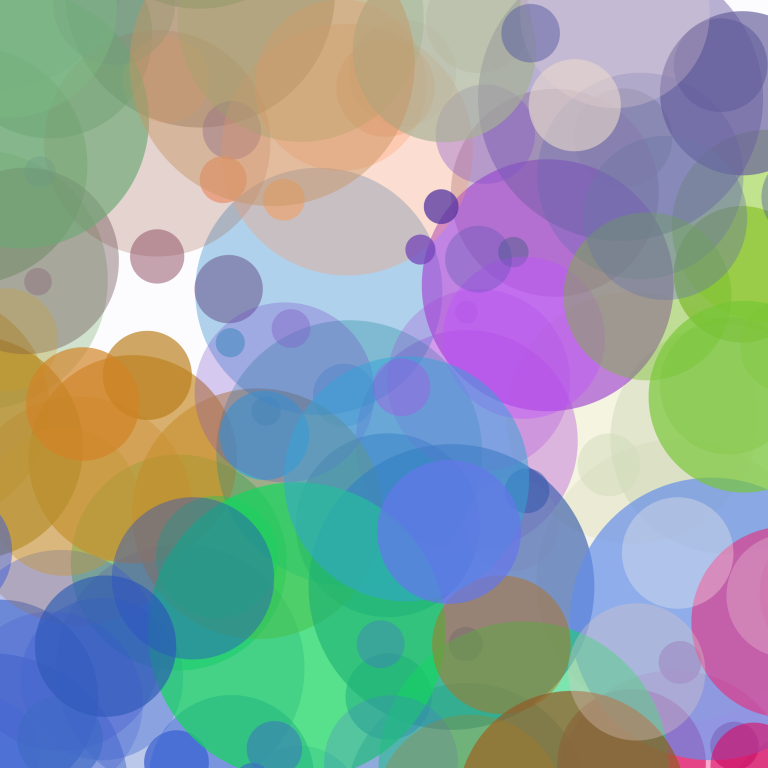
Give the GLSL for this background, as a Shadertoy shader.

```glsl
// Translucent flat discs of many sizes piled over a white ground.
// Each disc gets a hashed place, radius and opacity; its tint comes from the
// nearest of several colour regions, so neighbouring discs share a hue.

const int DISC_COUNT = 135;
const int TINT_COUNT = 16;

const vec3 TINTS[TINT_COUNT] = vec3[](
    vec3(.40, .64, .48), vec3(.88, .60, .36), vec3(.46, .28, .40), vec3(.42, .28, .78),
    vec3(.70, .30, .95), vec3(.50, .78, .18), vec3(.80, .76, .74), vec3(.36, .40, .66),
    vec3(.72, .54, .14), vec3(.14, .60, .76), vec3(.12, .88, .42), vec3(.24, .40, .84),
    vec3(.30, .46, .84), vec3(.95, .90, .84), vec3(.74, .46, .14), vec3(.85, .10, .40));

// Centre of the region each tint belongs to
const vec2 REGIONS[TINT_COUNT] = vec2[](
    vec2(.12, .94), vec2(.33, .81), vec2(.10, .66), vec2(.46, .70),
    vec2(.70, .56), vec2(.94, .62), vec2(.70, .92), vec2(.87, .83),
    vec2(.10, .41), vec2(.43, .46), vec2(.33, .31), vec2(.09, .14),
    vec2(.56, .18), vec2(.86, .30), vec2(.77, .13), vec2(.97, .03));

// Three uniform values in 0..1 from a disc index and a stream number
vec3 hash3(int index, int stream) {
    uvec3 v = uvec3(index, stream, index + 57 * stream) * 1664525u + 1013904223u;
    v.x += v.y * v.z;  v.y += v.z * v.x;  v.z += v.x * v.y;
    v ^= v >> 16u;
    v.x += v.y * v.z;  v.y += v.z * v.x;  v.z += v.x * v.y;
    return vec3(v >> 8u) / 16777216.0;
}

vec3 regionTint(vec2 p) {
    vec3 tint = TINTS[0];
    float nearest = 1e3;
    for (int i = 0; i < TINT_COUNT; i++) {
        vec2 d = p - REGIONS[i];
        float dist = dot(d, d);
        if (dist < nearest) {
            nearest = dist;
            tint = TINTS[i];
        }
    }
    return tint;
}

// Evenly spread centres, loosened by jitter, reaching past the canvas
vec2 discCentre(int index, vec2 jitter) {
    vec2 spread = fract(float(index) * vec2(.75488, .56984) + .5);
    return mix(vec2(-.1), vec2(1.1), spread) + .14 * (jitter - .5);
}

// Mostly medium and large discs, with a share of small dots
float discRadius(float size, float kind) {
    return kind < .22 ? mix(.012, .045, size) : mix(.055, .195, pow(size, 1.3));
}

// Region tint with strayed lookup and a little variation of its own
vec3 discTint(int index, vec2 centre) {
    vec3 stray = hash3(index, 3);
    vec3 vary = hash3(index, 4);
    float reach = stray.z < .15 ? .8 : .16;
    vec3 tint = regionTint(centre + reach * (stray.xy - .5));
    return clamp(tint * mix(.82, 1.08, vary.x) + .14 * (vary - .5), 0., 1.);
}

void mainImage(out vec4 fragColor, in vec2 fragCoord) {
    float pixel = 1. / iResolution.y;
    vec2 uv = fragCoord * pixel;
    vec3 color = vec3(.99, .99, 1.);

    // Paint the discs from bottom to top
    for (int i = 0; i < DISC_COUNT; i++) {
        vec3 place = hash3(i, 1);
        vec3 form = hash3(i, 2);
        vec2 centre = discCentre(i, place.xy);
        float edge = length(uv - centre) - discRadius(form.x, form.y);
        if (edge < pixel) {
            float cover = 1. - smoothstep(-.7 * pixel, .7 * pixel, edge);
            float opacity = mix(.22, .78, form.z);
            color = mix(color, discTint(i, centre), cover * opacity);
        }
    }

    fragColor = vec4(color, 1.);
}
```
